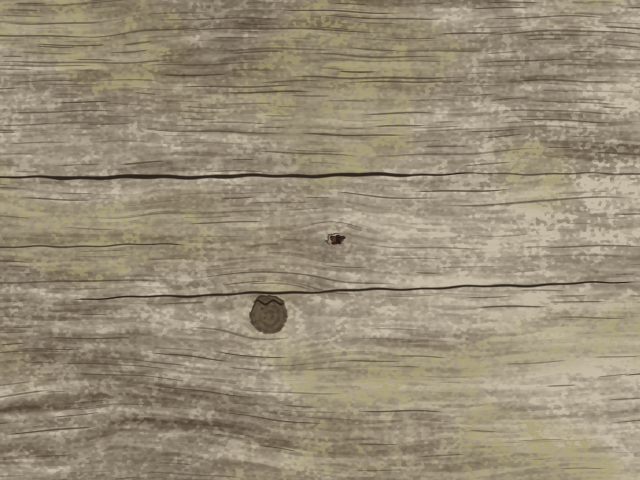
A Shadertoy shader for this texture:

```glsl
vec2 hash(vec2 p) {
    p = vec2(dot(p, vec2(127.1, 311.7)), dot(p, vec2(269.5, 183.3)));
    return fract(sin(p) * 43758.55);
}

// Cellular noise: x is the blended cell value, y the nearest distance
vec2 cells(vec2 p) {
    vec2 id = floor(p);
    float sum = 0.0, total = 0.0, nearest = 9.0;
    for (int j = -1; j <= 1; j++)
    for (int i = -1; i <= 1; i++) {
        vec2 c = id + vec2(i, j);
        vec2 d = c + hash(c) - p;
        float weight = exp(-6.0 * dot(d, d));
        sum += weight * hash(c + 57.0).x;
        total += weight;
        nearest = min(nearest, dot(d, d));
    }
    return vec2(sum / total, sqrt(nearest));
}

float stroke(float dist, float halfWidth) {
    float px = 1.0 / iResolution.y;
    return 1.0 - smoothstep(max(halfWidth - px, 0.0), halfWidth + px, dist);
}

// Staggered rows of tapering hairline cracks
float hairlines(vec2 p, vec2 size, float width, float density) {
    vec2 g = p / size;
    g.x += hash(vec2(floor(g.y), size.x * 90.0)).x * 7.0;
    vec2 id = floor(g), f = fract(g);
    vec2 place = hash(id + size.x * 31.0), kind = hash(id + 83.0);
    float taper = 1.0 - smoothstep(0.0, 1.0, abs(f.x - 0.5) / mix(0.15, 0.49, place.x));
    float dist = abs(f.y - mix(0.25, 0.75, place.y)) * size.y;
    float shown = 1.0 - smoothstep(density - 0.1, density + 0.1, kind.x);
    return stroke(dist, width * taper) * smoothstep(0.0, 0.4, taper) * shown * mix(0.35, 1.0, kind.y);
}

// Long split along a given height, closing at both ends
float split(vec2 p, float height, float width, float start, float end) {
    float open = smoothstep(start, start + 0.25, p.x) * (1.0 - smoothstep(end - 0.25, end, p.x));
    float ragged = 0.7 + 0.6 * cells(vec2(p.x * 25.0, height * 9.0)).x;
    height += 0.0015 * sin(p.x * 27.0) + 0.001 * sin(p.x * 71.0 + 2.0);
    return stroke(abs(p.y - height), width * open * ragged) * smoothstep(0.0, 0.15, open);
}

// Grain pushed aside around a knot
float bend(vec2 q, float reach) {
    q.x *= 0.7;
    return -0.75 * q.y * exp(-dot(q, q) / (reach * reach));
}

float blob(vec2 q, vec2 radius) {
    q /= radius;
    return exp(-dot(q, q));
}

void mainImage(out vec4 fragColor, in vec2 fragCoord) {
    vec2 p = fragCoord / iResolution.y;
    p.x += 0.5 * (4.0 / 3.0 - iResolution.x / iResolution.y);
    vec2 knot = p - vec2(0.561, 0.344), pin = p - vec2(0.698, 0.502);

    // Grain coordinates
    float broad = cells(p * vec2(3.0, 5.0) + 4.0).x;
    vec2 grain = p;
    grain.y += bend(knot, 0.085) + bend(pin, 0.04) + 0.025 * (broad - 0.5);
    grain.y += 0.003 * sin(p.x * 9.0 + p.y * 20.0) + 0.001 * sin(p.x * 37.0 - p.y * 60.0);
    grain.y -= 0.018 * sin(p.x * 5.0 + 0.6) * (1.0 - smoothstep(0.1, 0.4, p.y));

    // Weathered tone, from broad stains to fine fibres
    float streak = cells(grain * vec2(3.0, 42.0)).x;
    float fibre = cells(grain * vec2(14.0, 150.0)).x;
    float mottle = cells(p * vec2(28.0, 40.0)).x;
    float speck = cells(p * vec2(130.0, 170.0)).x;
    float upper = smoothstep(0.6, 0.72, p.y);
    float tone = 0.6 + 0.4 * (broad - 0.5) + 0.45 * (streak - 0.5) + 0.42 * (fibre - 0.5)
        + 0.2 * (mottle - 0.5) + 0.32 * (speck - 0.5);
    tone += 0.14 * (p.x - 0.65) - 0.06 * upper;
    tone -= 0.4 * blob(p - vec2(1.28, 0.69 + 0.08 * (p.x - 1.28)), vec2(0.13, 0.025));
    float band = 0.5 + 0.5 * sin(grain.y * 75.0 + 5.0 * broad);
    tone -= 0.3 * band * band * band * blob(p - vec2(0.1, 0.14), vec2(0.5, 0.15));

    // Pale flakes, mostly toward the right
    float patchy = blob(p - vec2(1.23, 0.6), vec2(0.22, 0.13));
    float flakes = smoothstep(0.58, 0.72, 0.5 * mottle + 0.5 * speck + 0.12 * patchy);
    tone += flakes * (0.12 + 0.2 * patchy) + 0.12 * patchy;
    vec3 wood = mix(vec3(0.40, 0.35, 0.285), vec3(0.74, 0.70, 0.62), clamp(tone, -0.2, 1.1));

    // Yellow-green lichen
    float lichen = smoothstep(0.45, 0.8, cells(p * vec2(5.0, 7.0) + 31.0).x);
    lichen = 0.18 * lichen + 0.45 * lichen * smoothstep(0.5, 0.75, 0.5 * (mottle + speck));
    wood = mix(wood, vec3(0.62, 0.59, 0.40), lichen);

    // Hairlines and long splits
    float density = mix(0.33, 0.72, upper) - 0.15 * patchy;
    float fine = hairlines(grain, vec2(0.34, 0.021), 0.0012, density);
    fine = max(fine, 0.75 * hairlines(grain + 3.1, vec2(0.17, 0.013), 0.0008, density - 0.1));
    fine = max(fine, hairlines(grain + 7.7, vec2(0.6, 0.047), 0.0018, density));
    wood = mix(wood, vec3(0.24, 0.20, 0.15), 0.72 * fine);
    float gap = split(p, 0.634 + 0.004 * sin(p.x * 2.6 - 1.6), 0.0036, -0.12, 1.02);
    gap = max(gap, 0.6 * split(p, 0.638, 0.0012, 0.8, 1.5));
    gap = max(gap, 0.75 * split(p, 0.484 + 0.02 * p.x, 0.0014, -0.3, 0.42));
    gap = max(gap, split(p, 0.372 + 0.031 * p.x, 0.0022, 0.12, 1.36));

    // Large knot with rings, a pale collar and a shadowed rim
    float wobble = 0.006 * (mottle - 0.5) + 0.003 * (speck - 0.5);
    float r = length(knot * vec2(1.0, 0.95)) + wobble;
    float collar = blob(knot - vec2(0.02, 0.052), vec2(0.045, 0.012));
    wood = mix(wood, vec3(0.70, 0.65, 0.52), 0.7 * collar);
    vec3 heart = vec3(0.36, 0.31, 0.24) * (0.85 + 0.3 * speck + 0.07 * sin(r * 520.0));
    wood = mix(wood, heart, stroke(r, 0.039));
    float rim = stroke(abs(r - 0.039), 0.0015) * smoothstep(-0.03, 0.03, knot.y - 0.6 * knot.x);
    float check = stroke(abs(knot.y - 0.026 - 0.004 * sin(knot.x * 190.0)), 0.0022) * stroke(abs(knot.x), 0.028);
    gap = max(gap, max(0.75 * rim, check));

    // Small dark knot inside a broken ring
    float s = length(pin * vec2(0.85, 1.1)) + 2.0 * wobble;
    wood = mix(wood, vec3(0.25, 0.17, 0.13) * (0.5 + speck), stroke(s, 0.0125));
    float ring = stroke(abs(s - 0.017), 0.001) * smoothstep(-0.01, 0.01, pin.y - pin.x);
    gap = max(gap, 0.65 * ring);

    wood = mix(wood, vec3(0.14, 0.11, 0.08), 0.92 * gap);
    fragColor = vec4(wood, 1.0);
}
```
